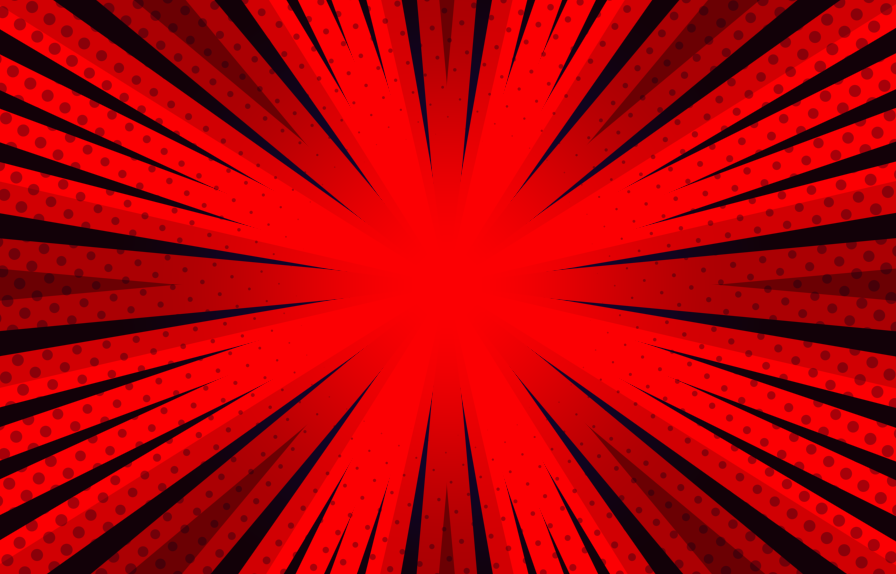
This background is drawn by a WebGL 1 fragment shader. Its source:

```glsl
precision highp float;
// Comic burst: red rays fan out from the centre, crossed by black speed spikes
// and a halftone of dots that swell outwards. The angle is folded into
// mirrored 45 degree sectors, so one set of spikes serves the whole circle.

uniform vec2 u_resolution;

// Coverage of a wedge around a ray: "turn" is the angle from its axis in
// degrees, "tip" the radius where it starts, "slope" its half width per length.
float wedge(float r, float turn, float tip, float slope, float soft) {
    float t = radians(turn);
    float halfWidth = (r * cos(t) - tip) * slope;
    return smoothstep(-soft, soft, halfWidth - abs(r * sin(t)));
}

// Staggered dots of the given radius.
float halftone(vec2 p, float radius, float soft) {
    vec2 q = mat2(0.819, 0.574, -0.574, 0.819) * p;
    vec2 cell = mod(q, 0.037) - 0.0185;
    return smoothstep(-soft, soft, radius - length(cell));
}

void main() {
    float soft = 0.8 / u_resolution.y;
    vec2 p = (gl_FragCoord.xy - 0.5 * u_resolution) / u_resolution.y;
    p -= vec2(-0.002, 0.004);
    float r = length(p);

    // Fold to one quadrant, then measure from the middle of each sector
    float angle = degrees(atan(abs(p.y), abs(p.x) + 1e-5));
    float upright = step(45.0, angle);
    float offset = abs(mod(angle, 45.0) - 22.5);
    float blur = degrees(soft / max(r, 0.01));

    // Bright, middle and dark rays, merging at the centre
    vec3 bright = vec3(0.99, 0.0, 0.01);
    vec3 middle = mix(bright, vec3(0.82, 0.0, 0.01), smoothstep(0.02, 0.5, r));
    vec3 dark = mix(bright, vec3(0.67, 0.0, 0.01), smoothstep(0.03, 0.52, r));
    vec3 color = mix(bright, middle, smoothstep(-blur, blur, offset - 9.5));
    color = mix(color, dark, smoothstep(-blur, blur, offset - 15.0));

    // Deep red wedges along the axes and diagonals
    float flatAxis = 1.0 - smoothstep(20.0, 24.0, angle);
    float shade = wedge(r, 22.5 - offset, mix(0.35, 0.47, flatAxis), 0.09, soft);
    color = mix(color, vec3(0.42, 0.0, 0.01), shade);

    // Halftone dots
    float dotRadius = 0.0105 * clamp((r - 0.22) / 0.55, 0.0, 1.0);
    float dots = halftone(p, dotRadius, soft) * smoothstep(0.24, 0.32, r);
    color = mix(color, color * 0.66 + vec3(0.0, 0.0, 0.03), dots);

    // Speed spikes: a short one mid sector, longer pairs towards its edges
    float spikes = 0.0;
    for (int i = 0; i < 3; i++) {
        float k = float(i);
        float axis = k * (4.5 + 1.5 * k);
        float tip = 0.44 - 0.025 * k - 0.0475 * k * k;
        float slope = mix(0.037, 0.044, upright);
        spikes = max(spikes, wedge(r, offset - axis, tip, slope, soft));
    }
    vec3 ink = mix(vec3(0.06, 0.02, 0.17), vec3(0.07, 0.005, 0.03), smoothstep(0.25, 0.6, r));
    color = mix(color, ink, spikes);

    gl_FragColor = vec4(color, 1.0);
}
```
